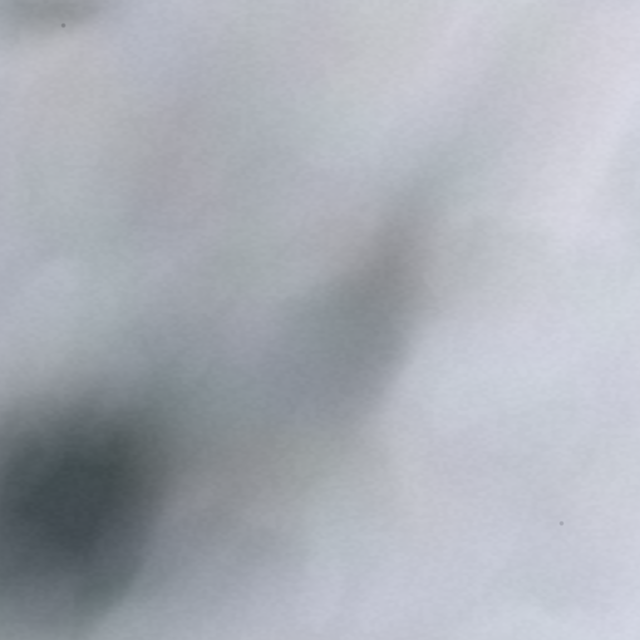
A WebGL 1 fragment shader for this texture:

```glsl
precision highp float;
// Soft grey storm clouds drifting diagonally, with a dark bank at lower left.

uniform vec2 u_resolution;

const vec3 STORM_GREY = vec3(0.27, 0.305, 0.31);
const vec3 PALE_GREY = vec3(0.83, 0.838, 0.873);
const float DRIFT_ANGLE = 0.87;

float hash(vec2 p) {
  p = fract(p * vec2(0.1031, 0.1137));
  p += dot(p, p.yx + 33.33);
  return fract((p.x + p.y) * p.x * 17.0);
}

vec2 hash2(vec2 p) {
  return vec2(hash(p + 3.7), hash(p + 51.3));
}

vec2 rotate(vec2 p, float angle) {
  float c = cos(angle);
  float s = sin(angle);
  return vec2(c * p.x + s * p.y, c * p.y - s * p.x);
}

// Cellular noise: random cell values blended by distance to their centres.
float softCells(vec2 p) {
  vec2 cell = floor(p);
  float total = 0.0;
  float weights = 0.0;
  for (int y = -1; y <= 1; y++) {
    for (int x = -1; x <= 1; x++) {
      vec2 id = cell + vec2(float(x), float(y));
      vec2 offset = id + 0.2 + 0.6 * hash2(id) - p;
      float weight = exp(-4.5 * dot(offset, offset));
      total += weight * hash(id + 17.9);
      weights += weight;
    }
  }
  return total / weights;
}

// Layered vapour, centred on zero.
float vapour(vec2 p) {
  float sum = 0.0;
  float amplitude = 0.55;
  for (int i = 0; i < 4; i++) {
    sum += amplitude * (softCells(p) - 0.5);
    p = rotate(p, 0.4) * 2.03 + 7.1;
    amplitude *= 0.45;
  }
  return sum;
}

// Feathered elliptical cloud bank lying along the given angle.
float bank(vec2 p, vec2 centre, vec2 radii, float angle) {
  vec2 q = rotate(p - centre, angle) / radii;
  return exp(-dot(q, q));
}

// Sparse tiny dust specks, one candidate per cell.
float specks(vec2 p, float density) {
  vec2 id = floor(p);
  float dist = length(fract(p) - 0.2 - 0.6 * hash2(id));
  return step(1.0 - density, hash(id + 80.5)) * (1.0 - smoothstep(0.02, 0.07, dist));
}

float cloudLight(vec2 p) {
  vec2 drift = rotate(p, DRIFT_ANGLE) * vec2(3.4, 5.0);
  vec2 warp = vec2(vapour(drift + 11.0), vapour(drift + 29.0));
  vec2 q = p + 0.17 * warp;

  float light = mix(0.80, 0.96, smoothstep(0.0, 1.0, p.x));
  light -= 0.85 * bank(q, vec2(0.07, 0.20), vec2(0.28, 0.18), 0.65);
  light -= 0.42 * bank(q, vec2(0.56, 0.49), vec2(0.30, 0.13), 0.95);
  light -= 0.18 * bank(q, vec2(0.34, 0.73), vec2(0.28, 0.16), DRIFT_ANGLE);
  light -= 0.32 * bank(q, vec2(0.05, 1.0), vec2(0.11, 0.06), 0.0);
  return light + 0.20 * vapour(drift + 2.0 * warp + 43.0);
}

void main() {
  vec2 uv = gl_FragCoord.xy / u_resolution;

  float light = clamp(cloudLight(uv), 0.0, 1.03);
  vec3 color = mix(STORM_GREY, PALE_GREY, light);

  // Faint warm, green and violet stains.
  float warmth = softCells(uv * 6.0 + 5.0) - 0.5;
  float violet = softCells(uv * 9.0 + 61.0) - 0.5;
  color += 0.022 * warmth * vec3(1.0, 0.0, -1.0);
  color += 0.020 * violet * vec3(0.5, -0.6, 0.5);

  // Fine film grain, slightly stretched sideways, and dust.
  float grain = softCells(uv * vec2(130.0, 190.0)) - 0.5;
  color += 0.022 * grain;
  color -= 0.12 * specks(uv * 14.0, 0.03);

  gl_FragColor = vec4(color, 1.0);
}
```
